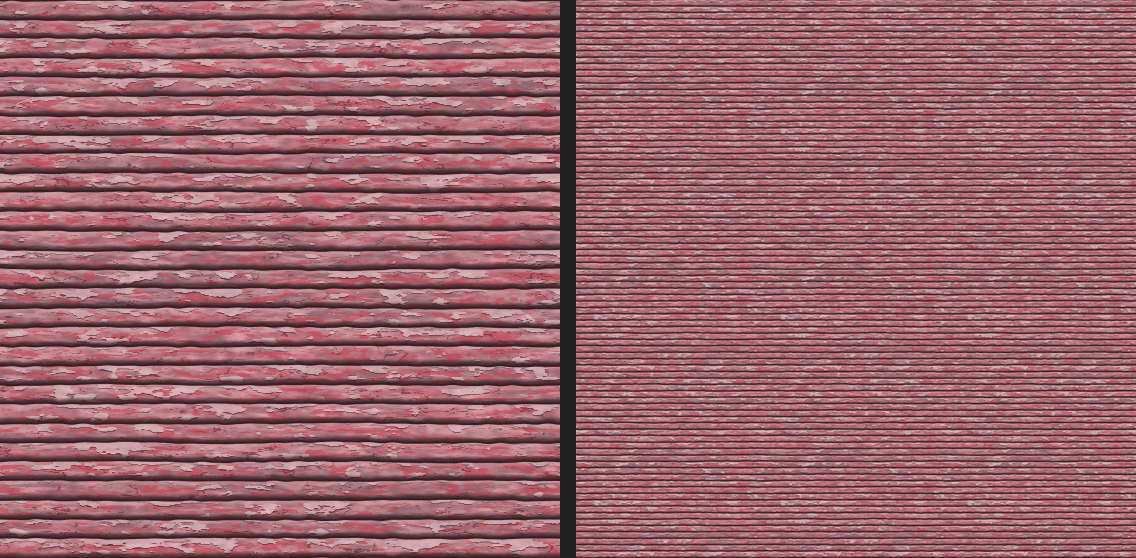
Left, the tile; right, the same tile 3 across and 3 down.
A WebGL 1 fragment shader for this texture:

```glsl
precision highp float;

uniform vec2 u_resolution;

const float SLATS = 29.0;

float hash(vec2 p) {
  return fract(sin(dot(p, vec2(12.989, 78.233))) * 43758.55);
}

// Value noise that wraps after a whole number of cells
float noise(vec2 uv, vec2 cells) {
  vec2 p = uv * cells;
  vec2 i = floor(p);
  vec2 f = fract(p);
  f = f * f * (3.0 - 2.0 * f);
  vec2 a = mod(i, cells);
  vec2 b = mod(i + 1.0, cells);
  vec2 seed = cells * 0.37;
  return mix(mix(hash(a + seed), hash(vec2(b.x, a.y) + seed), f.x),
             mix(hash(vec2(a.x, b.y) + seed), hash(b + seed), f.x), f.y);
}

float fbm(vec2 uv, vec2 cells) {
  float sum = 0.0;
  float weight = 0.5;
  for (int i = 0; i < 4; i++) {
    sum += weight * noise(uv, cells);
    cells *= 2.0;
    weight *= 0.55;
  }
  return sum / 1.01;
}

void main() {
  vec2 uv = gl_FragCoord.xy / u_resolution;
  float aa = SLATS / u_resolution.y;

  // Slats with slightly uneven edges; height runs from lower to upper edge
  float v = uv.y * SLATS
          + 0.10 * (noise(uv, vec2(5.0, SLATS)) - 0.5)
          + 0.07 * (noise(uv, vec2(47.0, SLATS)) - 0.5);
  float slat = mod(floor(v), SLATS);
  float height = fract(v);
  float tone = hash(vec2(slat, 3.7));
  float wear = hash(vec2(slat, 9.1));

  // Wavy wood grain
  vec2 grainUv = uv + vec2(0.0, 0.016 * noise(uv, vec2(9.0, SLATS)));
  float grain = fbm(grainUv, vec2(19.0, SLATS * 4.0));
  float fine = fbm(grainUv, vec2(61.0, SLATS * 5.0));
  float broad = fbm(uv, vec2(7.0, SLATS));

  // Faded paint
  vec3 mauve = vec3(0.61, 0.43, 0.47);
  vec3 rose = vec3(0.71, 0.43, 0.47);
  vec3 pink = vec3(0.76, 0.54, 0.57);
  vec3 color = mix(mauve, rose, smoothstep(0.32, 0.62, broad + 0.12 * (tone - 0.5)));
  color = mix(color, pink, smoothstep(0.40, 0.68, grain + 0.2 * (height - 0.6)));
  color *= 0.97 + 0.07 * tone + 0.38 * (fine - 0.5);

  // Red paint showing through in thin streaks
  float patches = noise(uv, vec2(11.0, SLATS * 2.0));
  float streak = fbm(grainUv, vec2(37.0, SLATS * 6.0));
  float red = smoothstep(0.55, 0.66, streak + 0.16 * (patches - 0.5) + 0.04 * wear);
  color = mix(color, vec3(0.76, 0.27, 0.33), 0.62 * red);

  // Dark cracks along the grain
  float crackNoise = fbm(grainUv, vec2(23.0, SLATS * 3.0));
  float crack = 1.0 - smoothstep(0.006, 0.034, abs(crackNoise - 0.52));
  crack *= smoothstep(0.45, 0.75, noise(uv, vec2(29.0, SLATS * 3.0)));
  color = mix(color, vec3(0.39, 0.18, 0.22), 0.65 * crack);

  // Pale peeling flakes, mostly near the upper edge, with a shadow below
  vec2 flakeCells = vec2(27.0, SLATS * 3.0);
  float threshold = 0.70 - 0.06 * wear - 0.10 * smoothstep(0.45, 0.85, height)
                  - 0.13 * (noise(uv, vec2(8.0, SLATS)) - 0.4);
  float flake = smoothstep(0.0, 0.05, fbm(uv, flakeCells) - threshold);
  float dropShadow = smoothstep(0.0, 0.05, fbm(uv + vec2(0.0, 0.0025), flakeCells) - threshold);
  color *= 1.0 - 0.35 * dropShadow * (1.0 - flake);
  color = mix(color, vec3(0.83, 0.69, 0.71) + 0.2 * (fine - 0.5), 0.85 * flake);

  // Light upper rim
  float rim = smoothstep(0.72, 0.91, height);
  color = mix(color, vec3(0.79, 0.64, 0.66), rim * (0.25 + 0.5 * grain));

  // Rounded underside falling into shadow
  float light = smoothstep(0.12, 0.38, height + 0.07 * (grain - 0.5));
  vec3 under = mix(vec3(0.32, 0.19, 0.21), color * 0.46, 0.5);
  color = mix(under, color, light);

  // Dark gap between slats
  float gap = 1.0 - smoothstep(0.03, 0.09 + aa, height);
  gap = max(gap, smoothstep(0.99 - aa, 1.0, height));
  color = mix(color, vec3(0.20, 0.10, 0.12), 0.85 * gap);

  gl_FragColor = vec4(clamp(color, 0.0, 1.0), 1.0);
}
```
